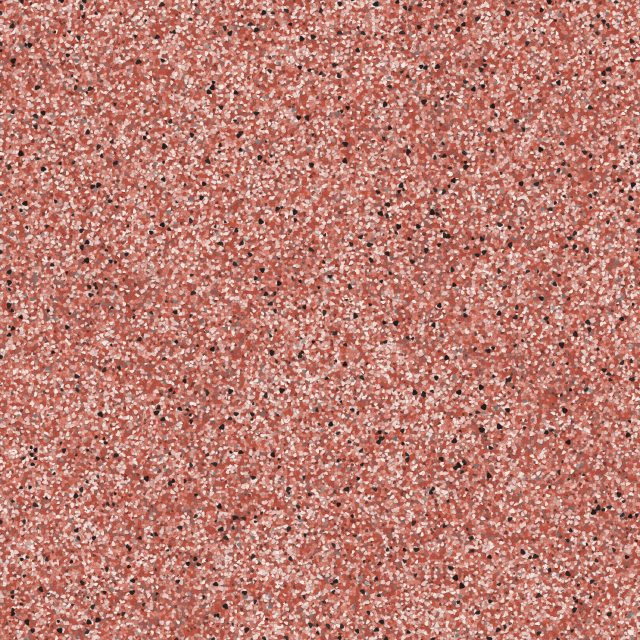
Write a three.js fragment shader that draws this texture.

```glsl
// Rough pink granite render: a fine mosaic of rust, salmon and pale sand,
// scattered with white quartz, orange, grey, brown and black chips.
// Voronoi cells make the sand; jittered angular ellipses make the chips.
varying vec2 vUv;

vec3 hash3(vec2 cell, float seed) {
  vec3 q = fract(cell.xyx * vec3(0.1031, 0.1030, 0.0973) + seed * 0.137);
  q += dot(q, q.yxz + 33.33);
  return fract((q.xxy + q.yzz) * q.zyx);
}

float valueNoise(vec2 p, float seed) {
  vec2 i = floor(p), f = fract(p);
  f = f * f * (3.0 - 2.0 * f);
  float low = mix(hash3(i, seed).x, hash3(i + vec2(1.0, 0.0), seed).x, f.x);
  float high = mix(hash3(i + vec2(0.0, 1.0), seed).x, hash3(i + 1.0, seed).x, f.x);
  return mix(low, high, f.y);
}

// Mineral colour of one sand grain, chosen by share
vec3 sandColour(float pick) {
  vec3 rust = vec3(0.71, 0.32, 0.26);
  vec3 salmon = vec3(0.82, 0.50, 0.44);
  vec3 pink = vec3(0.87, 0.67, 0.63);
  vec3 umber = vec3(0.61, 0.39, 0.36);
  vec3 pale = vec3(0.94, 0.84, 0.81);
  vec3 c = mix(umber, rust, step(0.12, pick));
  c = mix(c, salmon, step(0.36, pick));
  c = mix(c, pink, step(0.69, pick));
  return mix(c, pale, step(0.92, pick));
}

// Packed sand grains with shaded gaps between them
vec3 sand(vec2 uv, float drift) {
  vec2 p = uv * 205.0;
  vec2 base = floor(p);
  float nearest = 9.0, second = 9.0;
  vec3 id = vec3(0.0);
  for (int y = -1; y <= 1; y++) {
    for (int x = -1; x <= 1; x++) {
      vec2 cell = base + vec2(float(x), float(y));
      vec3 h = hash3(cell, 1.0);
      float d = length(cell + h.xy - p);
      if (d < nearest) {
        second = nearest;
        nearest = d;
        id = hash3(cell, 2.0);
      } else {
        second = min(second, d);
      }
    }
  }
  vec3 c = sandColour(clamp(id.x + drift * 0.12, 0.0, 1.0));
  c *= 0.94 + 0.14 * id.y;
  float gap = 1.0 - smoothstep(0.0, 0.28, second - nearest);
  return mix(c, vec3(0.44, 0.20, 0.16), gap * (0.12 + 0.5 * id.z));
}

// Scattered angular chips: x is coverage, y is a random value of the chip
vec2 chips(vec2 uv, float count, float share, float seed) {
  vec2 p = uv * count;
  vec2 base = floor(p);
  vec2 result = vec2(0.0);
  for (int y = -1; y <= 1; y++) {
    for (int x = -1; x <= 1; x++) {
      vec2 cell = base + vec2(float(x), float(y));
      vec3 place = hash3(cell, seed);
      if (place.z < share) {
        vec3 form = hash3(cell, seed + 0.5);
        vec2 d = p - cell - 0.1 - 0.8 * place.xy;
        float turn = form.x * 3.14159;
        d = mat2(cos(turn), -sin(turn), sin(turn), cos(turn)) * d;
        d.y *= 1.1 + 0.5 * form.y;
        float angle = atan(d.y, d.x + 0.0001);
        float radius = 0.27 + 0.27 * form.z;
        radius *= 1.0 + 0.14 * sin(angle * 3.0 + form.y * 20.0);
        float cover = 1.0 - smoothstep(-0.05, 0.05, length(d) - radius);
        if (cover > result.x) result = vec2(cover, form.y);
      }
    }
  }
  return result;
}

vec3 surface(vec2 uv, float drift) {
  vec3 c = sand(uv, drift);

  vec2 orange = chips(uv, 150.0, 0.10, 11.0);
  c = mix(c, vec3(0.77, 0.33, 0.23), orange.x * 0.8);

  vec2 brown = chips(uv, 165.0, 0.08, 23.0);
  c = mix(c, vec3(0.40, 0.20, 0.17), brown.x * 0.85);

  // Quartz, with a short shadow under its lower edge
  float quartzShare = 0.34 + 0.16 * drift;
  float shadow = chips(uv + vec2(-0.0004, 0.0011), 128.0, quartzShare, 37.0).x;
  c *= 1.0 - 0.26 * shadow;
  vec2 quartz = chips(uv, 128.0, quartzShare, 37.0);
  c = mix(c, mix(vec3(0.89, 0.74, 0.71), vec3(0.99, 0.95, 0.92), quartz.y), quartz.x * 0.94);

  vec2 grey = chips(uv, 130.0, 0.035, 53.0);
  c = mix(c, mix(vec3(0.42, 0.40, 0.40), vec3(0.66, 0.62, 0.60), grey.y), grey.x * 0.85);

  vec2 black = chips(uv, 112.0, 0.062, 71.0);
  return mix(c, vec3(0.11, 0.09, 0.09) + 0.09 * black.y, black.x * 0.96);
}

void main() {
  // Broad uneven patches of paler and redder sand
  float drift = valueNoise(vUv * 9.0, 3.0) + valueNoise(vUv * 24.0, 5.0) - 1.0;

  // Four samples smooth the small grains
  vec3 c = vec3(0.0);
  for (int i = 0; i < 4; i++) {
    vec2 corner = vec2(mod(float(i), 2.0), floor(float(i) * 0.5)) - 0.5;
    c += 0.25 * surface(vUv + corner * 0.001, drift);
  }
  gl_FragColor = vec4(c, 1.0);
}
```
